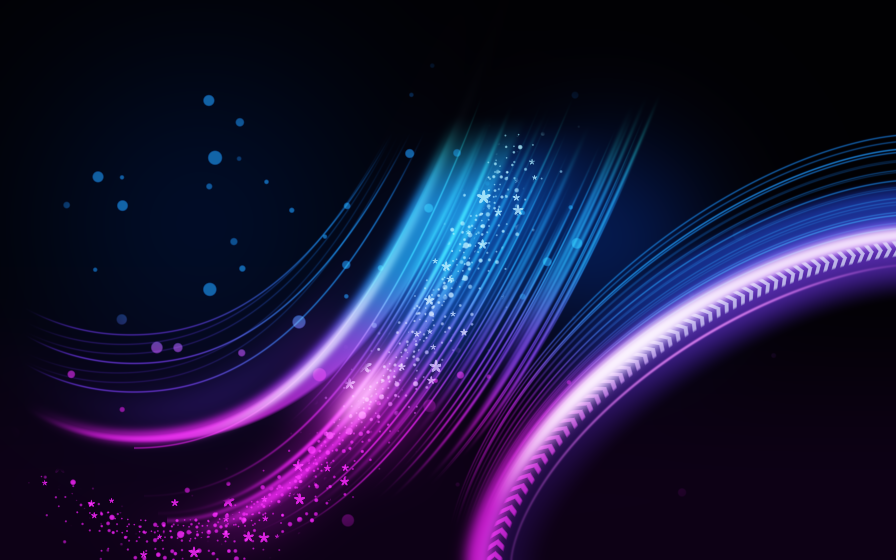
A Shadertoy shader for this background:

```glsl
// Neon light ribbons sweeping upward through stardust beside a glowing arch.
#define MAGENTA vec3(.9, .07, .95)
#define VIOLET vec3(.36, .16, .95)
#define CYAN vec3(.07, .48, .98)
#define TEAL vec3(.08, .62, .62)
#define ICE vec3(.75, .85, 1.)
#define ARCH_CENTER vec2(1.62, 0.)
#define ARCH_POWER 1.6
#define SWEEP_STRANDS 44.
#define ARCH_STRANDS 18.

float hash(float n) { return fract(sin(n * 91.345) * 43758.5453); }
float hash2(vec2 p) { return fract(sin(dot(p, vec2(127.1, 311.7))) * 43758.5453); }
float soft(float d, float w) { return exp(-d * d / (w * w)); }
float below(float a, float b, float x) { return 1. - smoothstep(a, b, x); }
float band(float d, float w, float blur) { return below(w - blur, w + blur, abs(d)); }

// Signed distance to a curve rising on both sides of its lowest point
float sweep(vec2 p, vec2 low, vec2 bend) {
    float d = p.x - low.x, e = abs(d);
    float slope = (2. * bend.x + 3. * bend.y * e) * e;
    return (p.y - low.y - (bend.x + bend.y * e) * d * d) / sqrt(1. + slope * slope);
}

// Signed distance to a superellipse, positive outside
float arch(vec2 p, vec2 radius) {
    vec2 q = max(abs(p - ARCH_CENTER) / radius, 1e-4);
    vec2 k = pow(q, vec2(ARCH_POWER));
    float f = pow(k.x + k.y, 1. / ARCH_POWER);
    return (f - 1.) / length(k / q / radius * pow(f, 1. - ARCH_POWER));
}

// One dot or five-pointed star per occupied cell
float scatter(vec2 p, float cells, float density, float starry) {
    vec2 g = p * cells, id = floor(g);
    vec2 q = fract(g) - .3 - .4 * vec2(hash2(id), hash2(id + 17.3));
    float size = mix(.07, .26, pow(hash2(id + 41.7), 3.));
    float star = starry * step(.5, hash2(id + 5.9));
    size *= 1. + star * (.25 + .55 * cos(5. * atan(q.x, q.y + 1e-5)));
    float aa = cells / iResolution.y, keep = hash2(id + 73.1);
    return below(size - aa, size + aa, length(q)) * smoothstep(keep, keep + .15, density);
}

void mainImage(out vec4 fragColor, in vec2 fragCoord) {
    vec2 p = fragCoord / iResolution.y;
    float x = p.x, y = p.y, thin = max(.0016, .7 / iResolution.y);
    float topFade = below(.6, .8, y);

    // Colour of light by height
    vec3 light = mix(MAGENTA, VIOLET, smoothstep(.22, .38, y));
    light = mix(light, CYAN, smoothstep(.36, .54, y));
    light = mix(light, TEAL, smoothstep(.62, .76, y));

    // Dark backdrop with navy and purple haze
    vec3 col = vec3(.004, .002, .01);
    col += vec3(0., .035, .11) * soft(length(p - vec2(.36, .6)), .32);
    col += vec3(.01, .07, .24) * soft(length(p - vec2(1.08, .57)), .18);
    col += vec3(.035, 0., .055) * below(.1, .55, y);

    // Left ribbon: broad band, hot edge and haze above
    float left = sweep(p, vec2(.25, .22), vec2(1.1, 1.2));
    float leftFade = smoothstep(.04, .32, x) * topFade;
    float width = mix(.004, .026, smoothstep(.25, .75, x));
    col += light * .9 * leftFade * (band(left + width, width, .004) + soft(left, .012));
    col += ICE * soft(left + .008, .009) * soft(x - .56, .13) * .9;
    col += VIOLET * soft(left - .045, .045) * soft(x - .38, .2) * .16;

    // Fine arcs above the left ribbon
    for (float n = 0.; n < 7.; n++) {
        float h = hash(n + 3.);
        float d = sweep(p, vec2(.21 + .03 * h, .3 + .017 * n), vec2(1.1, 1.2));
        float fade = smoothstep(.04, .16, x) * below(.58, .77, y);
        col += mix(VIOLET, CYAN, smoothstep(.3, .6, x)) * soft(d, thin) * fade * (.15 + .55 * h * h);
    }

    // Glow and teal band around the star trail
    float trail = sweep(p, vec2(.3, .05), vec2(1.8, 0.));
    float rise = smoothstep(.22, .5, y) * step(.3, x) * topFade;
    col += vec3(.03, .25, .7) * soft(trail, .095) * rise;
    col += light * band(trail - .035, .033, .008) * smoothstep(.42, .62, y) * rise * .8;
    col += MAGENTA * soft(trail, .01) * soft(x - .5, .09) * 1.1;
    col += MAGENTA * soft(trail, .06) * soft(x - .52, .17) * .22;

    // Fan of rising strands
    for (float n = 0.; n < SWEEP_STRANDS; n++) {
        float s = (n + hash(n)) / SWEEP_STRANDS;
        vec2 low = vec2(mix(.24, .5, s), mix(.2, -.02, pow(s, .35)));
        float d = sweep(p, low, mix(vec2(1.1, 1.2), vec2(1.8, 0.), min(s * 4., 1.)));
        float start = .35 * hash(n + 20.), end = .62 + .22 * hash(n + 50.);
        float reach = smoothstep(start, start + .2, y) * below(end - .25, end, y) * step(low.x, x);
        float w = thin * (1. + 2. * pow(hash(n + 80.), 4.));
        col += light * soft(d, w) * reach * mix(.25, 1.1, hash(n + 110.));
    }

    // Hot spot stretched along the trail
    vec2 hot = mat2(.62, -.78, .78, .62) * (p - vec2(.65, .295));
    col += vec3(1.5, .65, 1.3) * soft(length(hot * vec2(.6, 1.5)), .035);
    col += MAGENTA * .5 * soft(length(hot), .09);

    // Stardust along the trail, sparse dots elsewhere
    float dust = soft(trail + .015, .055) * below(.65, .82, y) * smoothstep(0., .3, x);
    vec3 dustColor = mix(light, ICE, .55 * smoothstep(.18, .4, y));
    col += dustColor * scatter(p, 33., dust, 1.) * 1.4;
    col += dustColor * scatter(p + 3.7, 62., dust * .8, 0.);
    col += dustColor * scatter(p + 8.2, 90., soft(trail, .02) * dust, 0.) * 1.3;
    float sparse = .32 * soft(length(p - vec2(.38, .5)), .4) + .3 * soft(length(p - vec2(.95, .45)), .28);
    col += mix(MAGENTA, CYAN, smoothstep(.3, .48, y)) * scatter(p + 1.9, 20., sparse, 0.) * .7;

    // Arch: violet body, blue outer sheet, bright core
    float rim = arch(p, vec2(.765, .585)), right = smoothstep(.9, 1.4, x);
    vec3 archColor = mix(MAGENTA, VIOLET, smoothstep(.15, .5, y));
    col += VIOLET * smoothstep(-.125, -.035, rim) * below(-.01, .005, rim) * mix(.15, .75, right);
    col += vec3(.07, .15, .6) * smoothstep(0., .012, rim) * below(.055, .1, rim) * right;
    col += archColor * soft(rim, .022) * 1.1;
    col += vec3(1.5, 1.2, 1.6) * soft(rim + .004, .011) * smoothstep(.08, .32, y);
    col += ICE * soft(rim + .012, .018) * soft(x - 1.12, .14);
    col += mix(MAGENTA, ICE, .35) * soft(rim + .058, thin * 1.5) * soft(x - 1.25, .25);

    // Chevron tread inside the arch
    float tread = rim + .028, angle = atan(y, ARCH_CENTER.x - x);
    float chevron = band(fract(angle * 34. + abs(tread) * 38.) - .5, .22, .1);
    col += mix(archColor, ICE, right) * chevron * band(tread, .013, .003) * .9;

    // Fine strands outside the arch
    for (float n = 0.; n < ARCH_STRANDS; n++) {
        float lift = .17 * (n + hash(n + 7.)) / ARCH_STRANDS;
        float d = arch(p, vec2(.765 + .35 * lift, .59 + lift));
        float power = mix(.15, .85, pow(hash(n + 31.), 2.)) * smoothstep(.05, .35, y);
        col += mix(archColor, CYAN, smoothstep(.25, .5, y)) * soft(d, thin) * power;
    }
    fragColor = vec4(1. - exp(-1.35 * col), 1.);
}
```
